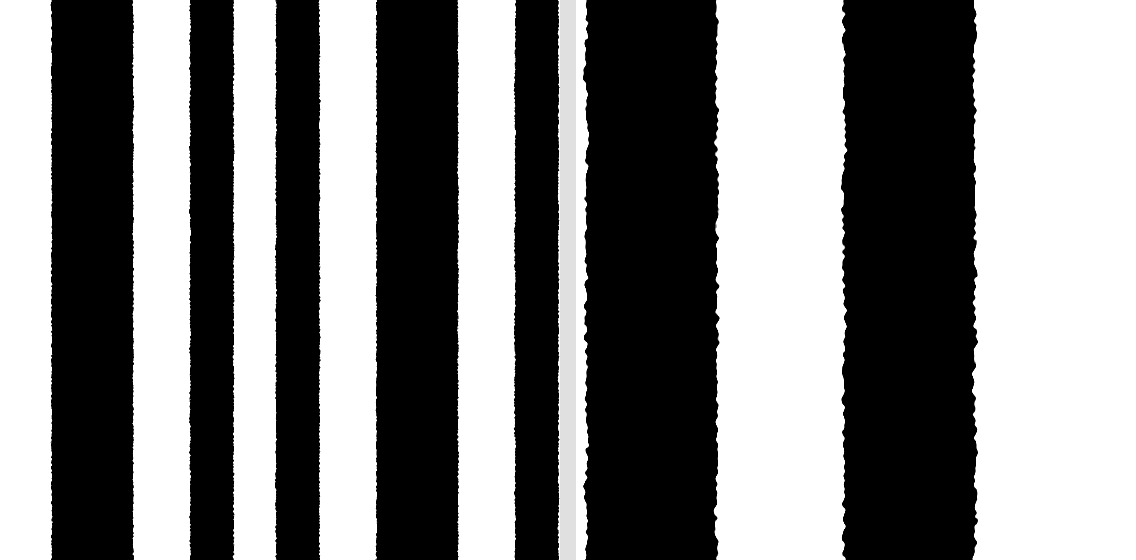
Left: the whole. Right: its middle third, enlarged.
Write a three.js fragment shader that draws this pattern.

```glsl
// Vertical black bars on white, one wide and two narrow per repeat, with rough inked edges.
#define PERIOD 0.5801
#define WIDE_CENTER 0.1650
#define WIDE_WIDTH 0.1458
#define NARROW_OFFSET 0.2134
#define NARROW_WIDTH 0.0778
#define WOBBLE 0.0020
#define GRAIN 0.0026
#define EDGE_SOFTNESS 0.7
#define INK vec3(0.0)
#define PAPER vec3(1.0)

varying vec2 vUv;

// Random unit gradient for a lattice point
vec2 gradientAt(vec2 cell) {
  float angle = 6.2832 * fract(sin(dot(cell, vec2(127.1, 311.7))) * 43758.5);
  return vec2(cos(angle), sin(angle));
}

// Gradient noise, roughly -0.7 to 0.7
float gradientNoise(vec2 p) {
  vec2 cell = floor(p);
  vec2 f = fract(p);
  vec2 blend = f * f * f * (f * (f * 6.0 - 15.0) + 10.0);
  vec2 right = vec2(1.0, 0.0);
  vec2 up = vec2(0.0, 1.0);
  float bottom = mix(dot(gradientAt(cell), f),
                     dot(gradientAt(cell + right), f - right), blend.x);
  float top = mix(dot(gradientAt(cell + up), f - up),
                  dot(gradientAt(cell + 1.0), f - 1.0), blend.x);
  return mix(bottom, top, blend.y);
}

// Signed distance to the nearest bar; each repeat mirrors about its wide bar
float barDistance(float x) {
  float fromWide = abs(mod(x - WIDE_CENTER + 0.5 * PERIOD, PERIOD) - 0.5 * PERIOD);
  float wide = fromWide - 0.5 * WIDE_WIDTH;
  float narrow = abs(fromWide - NARROW_OFFSET) - 0.5 * NARROW_WIDTH;
  return min(wide, narrow);
}

// Slow drift of the edge plus fine ragged grain
float edgeWear(vec2 p) {
  return WOBBLE * gradientNoise(p * 27.0 + 3.7)
       + GRAIN * gradientNoise(p * 210.0 + 11.3);
}

void main() {
  float d = barDistance(vUv.x) + edgeWear(vUv);
  float softness = EDGE_SOFTNESS * fwidth(vUv.x);
  float ink = clamp(0.5 - d / softness, 0.0, 1.0);
  gl_FragColor = vec4(mix(PAPER, INK, ink), 1.0);
}
```
